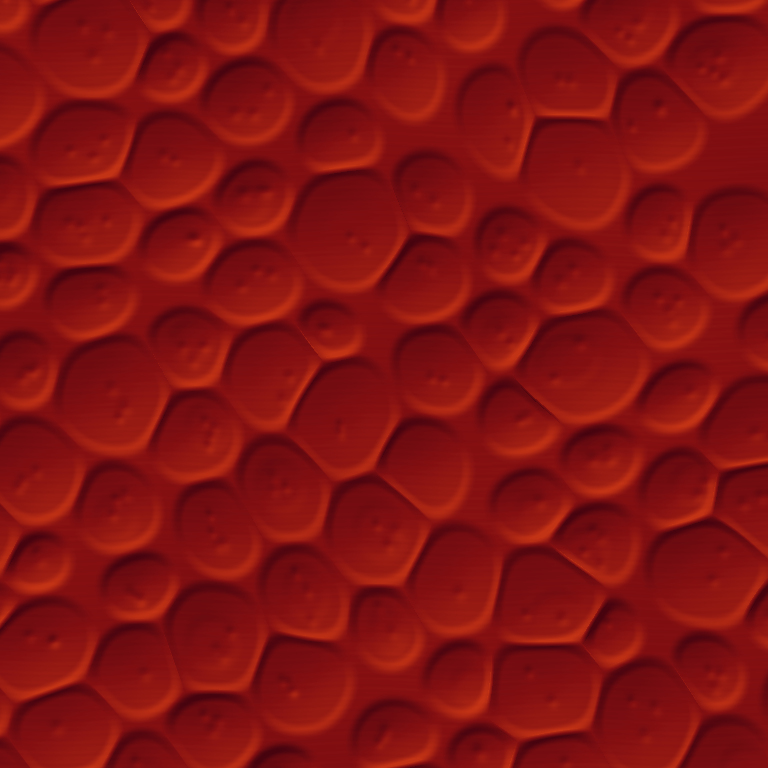
This texture is drawn by a Shadertoy shader. Its source:

```glsl
// Packed round cells under oblique light, in deep red.
// A weighted cellular pattern gives soft domes with small inner grains;
// the slope of their height along the light direction sets the colour.

const float SPACING = 0.122;    // mean distance between cell centres
const float ROW_HEIGHT = 0.88;  // row distance in units of SPACING
const float ROUNDING = 0.0095;  // softness of the cell corners
const float TILT = 0.42;        // turn of the cell rows

const vec3 SHADOW = vec3(0.30, 0.018, 0.058);
const vec3 BODY   = vec3(0.52, 0.06, 0.068);
const vec3 GLOW   = vec3(0.74, 0.185, 0.08);

vec3 hash3(vec2 id) {
    vec3 q = fract(vec3(id.xyx) * vec3(0.1031, 0.1030, 0.0973) + 0.37);
    q += dot(q, q.yxz + 33.33);
    return fract((q.xxy + q.yzz) * q.zyx);
}

// Turns the rows; layered sines make the cells less exact.
vec2 bend(vec2 p) {
    p = mat2(cos(TILT), sin(TILT), -sin(TILT), cos(TILT)) * p;
    p += 0.012 * sin(p.yx * vec2(11.0, 9.0) + vec2(1.3, 4.1));
    return p + 0.0015 * sin(p.yx * vec2(41.0, 47.0) + vec2(2.7, 0.6));
}

// Grid index of the cell at a column and row offset from p.
vec2 gridId(vec2 p, int column, int row) {
    float y = floor(p.y / (SPACING * ROW_HEIGHT)) + float(row);
    float x = floor(p.x / SPACING - 0.5 * mod(y, 2.0)) + float(column);
    return vec2(x, y);
}

// Centre in xy and radius in z; a radius of zero means an empty place.
vec3 cellAt(vec2 id) {
    vec3 rnd = hash3(id + 11.0);
    vec2 centre = id + vec2(0.5 * mod(id.y, 2.0), 0.0) + 0.5 + 0.36 * (rnd.xy - 0.5);
    centre *= SPACING * vec2(1.0, ROW_HEIGHT);
    float radius = mix(0.046, 0.086, rnd.z);
    bool empty = length(centre - bend(vec2(1.02, 0.8))) < 0.1;
    return vec3(centre, empty ? 0.0 : radius);
}

float powerDistance(vec2 p, vec3 cell) {
    vec2 d = p - cell.xy;
    return dot(d, d) - cell.z * cell.z;
}

float bump(vec2 p, vec2 centre, float size) {
    vec2 d = (p - centre) / size;
    return exp(-dot(d, d));
}

// Small grains near the middle, and a faint round body in some cells.
float innerRelief(vec2 p, vec3 cell, vec2 id) {
    float relief = 0.0;
    for (int i = 0; i < 4; i++) {
        vec3 rnd = hash3(id + 23.0 * float(i + 4));
        vec2 centre = cell.xy + (rnd.xy - 0.5) * cell.z * 0.7;
        relief += step(0.4, rnd.z) * 0.22 * bump(p, centre, mix(0.004, 0.008, rnd.z));
    }
    vec3 rnd = hash3(id + 301.0);
    vec2 centre = cell.xy + (rnd.xy - 0.5) * cell.z * 0.5;
    float size = cell.z * 0.42;
    float disc = 1.0 - smoothstep(size - 0.009, size + 0.009, length(p - centre));
    return relief + 0.14 * step(0.75, rnd.z) * disc;
}

float cellHeight(vec2 p) {
    // Find the cell that owns this point.
    vec3 owner = vec3(9.0, 9.0, 0.05);
    vec2 ownerId = vec2(-99.0);
    float nearest = 1e3;
    for (int j = -2; j <= 2; j++)
    for (int i = -2; i <= 2; i++) {
        vec2 id = gridId(p, i, j);
        vec3 cell = cellAt(id);
        float d = powerDistance(p, cell);
        if (cell.z > 0.0 && d < nearest) {
            nearest = d;
            owner = cell;
            ownerId = id;
        }
    }

    // Soft minimum of the distances to its circle and its neighbours.
    float fromCentre = length(p - owner.xy);
    float outside = min(fromCentre - owner.z, 0.3);
    float sum = exp(outside / ROUNDING);
    for (int j = -2; j <= 2; j++)
    for (int i = -2; i <= 2; i++) {
        vec2 id = gridId(p, i, j);
        vec3 cell = cellAt(id);
        float gap = length(cell.xy - owner.xy);
        if (cell.z > 0.0 && gap > 0.001) {
            float wall = 0.5 * (powerDistance(p, cell) - nearest) / gap;
            sum += exp(-wall / ROUNDING);
        }
    }
    float inside = -ROUNDING * log(sum);

    // Steep rim, rounded shoulder and a gently curved top.
    float rim = smoothstep(-0.009, 0.009, inside);
    float shoulder = smoothstep(-0.006, 0.05, inside);
    float slope = fromCentre / owner.z;
    float top = 1.0 - min(slope * slope, 1.0);
    return 0.5 * rim + 0.45 * shoulder + rim * (0.95 * top + innerRelief(p, owner, ownerId));
}

void mainImage(out vec4 fragColor, in vec2 fragCoord) {
    vec2 uv = fragCoord / iResolution.y;

    // Slope along the light: dark upper left rims, bright lower right rims.
    vec2 reach = 0.004 * normalize(vec2(0.45, -0.9));
    float tone = 1.6 * (cellHeight(bend(uv - reach)) - cellHeight(bend(uv + reach)));

    // Fine horizontal scan lines and slow unevenness.
    tone += 0.04 * sin(uv.y * 760.0 + 2.0 * sin(uv.x * 23.0)) * sin(uv.y * 213.0 + uv.x * 9.0);
    tone += 0.06 * sin(uv.x * 11.0 + 2.0 * sin(uv.y * 8.0));

    tone = clamp(tone - 0.02, -1.1, 1.1);
    vec3 color = mix(BODY, tone > 0.0 ? GLOW : SHADOW, abs(tone));
    fragColor = vec4(color, 1.0);
}
```
